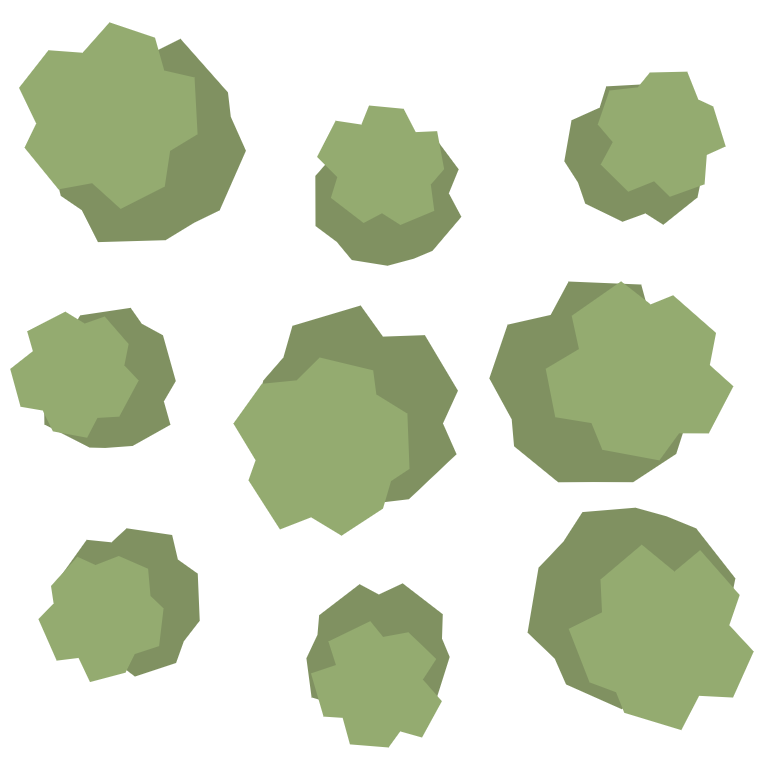
Give the GLSL for this pattern, as a Shadertoy shader.

```glsl
// Scattered two-tone bushes on white. Each bush is a dark angular crown with a
// smaller light crown pushed outward over it; both are five-lobed polygons.
// Positions come from a staggered 3 x 3 grid, wrapped so that the canvas tiles.

const float TAU = 6.2831853;
const int LOBES = 5;
const int CORNERS = 3 * LOBES;

const vec3 PAPER = vec3(1.0);
const vec3 LIGHT_LEAF = vec3(0.58, 0.67, 0.44);
const vec3 DARK_LEAF = vec3(0.50, 0.57, 0.38);

// Two random values in 0..1
vec2 hash2(vec2 p) {
    vec3 q = fract(p.xyx * vec3(0.1031, 0.1030, 0.0973));
    q += dot(q, q.yzx + 33.33);
    return fract((q.xx + q.yz) * q.zy);
}

// Corner k of a crown: each lobe has two outer corners and then a notch
vec2 crownCorner(int k, float radius, float notch, float turn, vec2 seed) {
    int part = k % 3;
    vec2 jitter = hash2(seed + vec2(float(k) * 1.7, 5.0)) - 0.5;
    float within = part == 0 ? -0.3 : part == 1 ? 0.3 : TAU / float(2 * LOBES);
    float angle = turn + TAU * float(k / 3) / float(LOBES) + within + 0.14 * jitter.x;
    float reach = radius * (part == 2 ? notch : 1.0) * (1.0 + 0.14 * jitter.y);
    return reach * vec2(cos(angle), sin(angle));
}

// Signed distance to a crown polygon, negative inside
float crownDistance(vec2 p, float radius, float notch, float turn, vec2 seed) {
    float nearest = 1e3;
    float side = 1.0;
    vec2 a = crownCorner(CORNERS - 1, radius, notch, turn, seed);
    for (int k = 0; k < CORNERS; k++) {
        vec2 b = crownCorner(k, radius, notch, turn, seed);
        vec2 edge = a - b;
        vec2 w = p - b;
        vec2 gap = w - edge * clamp(dot(w, edge) / dot(edge, edge), 0.0, 1.0);
        nearest = min(nearest, dot(gap, gap));
        bvec3 crossing = bvec3(p.y >= b.y, p.y < a.y, edge.x * w.y > edge.y * w.x);
        if (all(crossing) || all(not(crossing))) side = -side;
        a = b;
    }
    return side * sqrt(nearest);
}

// Coverage of a shape with an edge one pixel wide
float coverage(float dist, float pixel) {
    return clamp(0.5 - dist / pixel, 0.0, 1.0);
}

// Centre of the bush in a grid cell: middle column lower, middle row to the left
vec2 bushCentre(vec2 cell) {
    vec2 centre = vec2((cell.x + 0.5) / 3.0, 0.205 + 0.305 * cell.y);
    centre.y -= cell.x == 1.0 ? 0.07 : 0.0;
    centre.x -= cell.y == 1.0 ? 0.045 : 0.0;
    return centre + 0.02 * (hash2(cell + 11.0) - 0.5);
}

// Paints one bush over the colour below; p is relative to its centre
vec3 paintBush(vec3 below, vec2 p, float size, float heading, vec2 seed, float pixel) {
    if (length(p) > 0.2 * size) return below;
    vec2 lean = size * vec2(cos(heading), sin(heading));
    vec2 turn = TAU * hash2(seed + 3.0);
    float dark = crownDistance(p + 0.014 * lean, 0.136 * size, 0.86, turn.x, seed);
    float light = crownDistance(p - 0.041 * lean, 0.117 * size, 0.77, turn.y, seed + 40.0);
    vec3 colour = mix(below, DARK_LEAF, coverage(dark, pixel));
    return mix(colour, LIGHT_LEAF, coverage(light, pixel));
}

void mainImage(out vec4 fragColor, in vec2 fragCoord) {
    vec2 uv = fragCoord / iResolution.xy;
    float pixel = 1.0 / min(iResolution.x, iResolution.y);
    vec3 colour = PAPER;

    for (int i = 0; i < 9; i++) {
        vec2 cell = vec2(float(i % 3), float(i / 3));
        vec2 centre = bushCentre(cell);
        vec2 seed = cell * 7.0 + 20.0;

        // One diagonal and one extra cell hold the large bushes
        bool large = cell.x + cell.y == 2.0 || cell == vec2(2.0, 1.0);
        float size = large ? 1.0 : 0.71;

        // The light crown faces away from the middle, with some variation
        vec2 outward = centre - 0.5;
        float heading = atan(outward.y, outward.x) + 0.7 * (hash2(seed).x - 0.5);

        // Shortest offset on the wrapped canvas
        vec2 p = fract(uv - centre + 0.5) - 0.5;
        colour = paintBush(colour, p, size, heading, seed, pixel);
    }
    fragColor = vec4(colour, 1.0);
}
```
